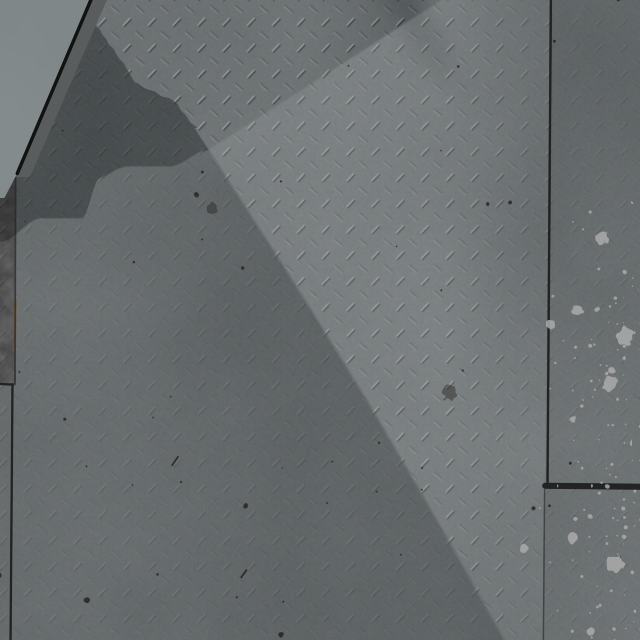
Write a three.js fragment shader that draws this texture.

```glsl
varying vec2 vUv;

float hash(vec2 p) {
  p = fract(p * vec2(123.34, 345.45));
  p += dot(p, p + 34.35);
  return fract(p.x * p.y);
}

float noise(vec2 p) {
  vec2 i = floor(p), f = fract(p);
  f = f * f * (3.0 - 2.0 * f);
  return mix(mix(hash(i), hash(i + vec2(1, 0)), f.x),
             mix(hash(i + vec2(0, 1)), hash(i + 1.0), f.x), f.y);
}

float fbm(vec2 p) {
  float sum = 0.0, amp = 0.5;
  for (int i = 0; i < 4; i++) {
    sum += amp * noise(p);
    p = p * 2.1 + 7.3;
    amp *= 0.5;
  }
  return sum;
}

float bell(float x) { return exp(-x * x); }
float ramp(float a, float b, float x) { return clamp((x - a) / (b - a), 0.0, 1.0); }
float rise(float x) { return smoothstep(-0.002, 0.002, x); }

// 1 on the left of the directed line
float side(vec2 p, vec4 line, float soft) {
  vec2 d = normalize(line.zw - line.xy), r = p - line.xy;
  return smoothstep(-soft, soft, d.x * r.y - d.y * r.x);
}

float stroke(vec2 p, vec4 line, float halfWidth) {
  vec2 d = line.zw - line.xy, r = p - line.xy;
  float dist = length(r - d * clamp(dot(r, d) / dot(d, d), 0.0, 1.0));
  return 1.0 - smoothstep(halfWidth - 0.001, halfWidth + 0.001, dist);
}

float blob(vec2 p, vec2 c, float radius) {
  float wobble = (noise(p * 160.0) - 0.5) * radius * 0.7;
  return 1.0 - smoothstep(-0.0012, 0.0012, length(p - c) - radius + wobble);
}

// Raised tread: one bright and one dark flank
float tread(vec2 p, vec2 origin, vec2 dir) {
  vec2 pitch = vec2(0.0388, 0.0405);
  vec2 c = (fract((p - origin) / pitch + 0.5) - 0.5) * pitch;
  float across = dot(c, vec2(-dir.y, dir.x));
  float body = 1.0 - smoothstep(0.006, 0.0105, abs(dot(c, dir)));
  return body * (bell(across / 0.0014 - 0.9) - bell(across / 0.0015 + 0.9));
}

// One random dot per cell, kept with the given chance
float scatter(vec2 p, float cells, float chance, float size) {
  vec2 id = floor(p * cells);
  vec2 c = (id + 0.25 + 0.5 * vec2(hash(id + 3.1), hash(id + 8.7))) / cells;
  float radius = size * (0.25 + 0.75 * pow(hash(id + 5.3), 3.0));
  return step(hash(id + 1.9), chance) * blob(p, c, radius);
}

// Brightness from light areas and cast shadows
float lighting(vec2 p, float rightPlate, out float dim, out float above) {
  float bow = 0.011 * sin(3.14159 * min(p.y / 0.766, 1.0));
  float west = side(p - vec2(bow, 0), vec4(0.788, 0, 0.326, 0.766), 0.004);
  above = side(p, vec4(0.326, 0.766, 0.69, 1), 0.003);
  float edgeX = 0.326 - 0.046 * ramp(0.766, 0.837, p.y) - 0.07 * ramp(0.837, 0.872, p.y)
    - 0.059 * ramp(0.872, 0.96, p.y) + (noise(p * 75.0) - 0.5) * 0.009 * step(0.8, p.y);
  float edgeY = 0.622 + 0.037 * smoothstep(0.0, 0.065, p.x) + 0.06 * smoothstep(0.128, 0.155, p.x)
    + 0.021 * smoothstep(0.145, 0.2, p.x) + 0.025 * smoothstep(0.265, 0.325, p.x);
  float deep = rise(edgeX - p.x) * rise(p.y - edgeY);
  float shade = max(west * rise(0.766 - p.y), rise(0.328 - p.x) * rise(edgeY - p.y));
  float lit = 0.495 - 0.065 * smoothstep(0.66, 0.86, p.x) * smoothstep(0.1, 0.75, p.y)
    - 0.03 * smoothstep(0.35, 0.0, p.y);
  float upper = 0.445 - 0.05 * smoothstep(0.45, 0.66, p.x);
  float level = mix(lit, upper, above * (1.0 - smoothstep(0.6, 0.8, p.x)));
  level -= 0.05 * bell((p.x - 1.18 + p.y * 0.55) / 0.035) * smoothstep(0.8, 1.0, p.y);
  level = mix(level, 0.425 - 0.04 * smoothstep(0.08, 0.5, p.x), shade);
  level = mix(level, 0.305, deep);
  dim = max(shade, deep);
  return mix(level, 0.385 + 0.055 * smoothstep(0.95, 0.35, p.y), rightPlate);
}

void main() {
  vec2 p = vUv;
  float dim, above, grime = fbm(p * 6.0) - 0.47;
  float rightPlate = rise(p.x - mix(0.849, 0.8607, p.y));
  float level = lighting(p, rightPlate, dim, above);

  // Tread relief
  float strength = mix(mix(0.11, 0.14, above), 0.04, dim);
  strength *= mix(1.0 - 0.5 * smoothstep(0.7, 0.86, p.x), 0.25, rightPlate);
  vec2 origin = vec2(0.4704, 0.6007);
  float relief = tread(p, origin, vec2(0.69, 0.724))
    + 0.4 * tread(p, origin + vec2(0.0194, 0.0202), vec2(-0.75, 0.66));
  level += strength * relief + 0.045 * grime + 0.018 * (noise(p * 330.0) - 0.5);
  vec3 col = level + vec3(-0.012, 0.006, 0.012);

  // Narrow strip with rust
  float strip = step(p.x, 0.0235) * step(0.4, p.y);
  col = mix(col, vec3(level * 0.75) * (0.8 + 0.5 * fbm(p * 70.0)), strip);
  float rust = stroke(p, vec4(0.0225, 0.455, 0.0235, 0.53), 0.0025) * noise(p * 120.0);
  col = mix(col, vec3(0.5, 0.33, 0.12), rust);

  // Seams between plates
  float seam = stroke(p, vec4(0.8607, 1, 0.8555, 0.245), 0.0019);
  seam = max(seam, stroke(p, vec4(0.0245, 0.73, 0.0235, 0.4), 0.0013) * 0.7);
  seam = max(seam, stroke(p, vec4(0.0195, 0.4, 0.0165, 0), 0.0018));
  seam = max(seam, stroke(p, vec4(0, 0.4, 0.021, 0.399), 0.0018));
  seam = max(seam, stroke(p, vec4(0.852, 0.241, 1, 0.2395), 0.0048));
  seam = max(seam, stroke(p, vec4(0.851, 0.24, 0.849, 0), 0.0012) * 0.6);
  col = mix(col, vec3(0.11), seam * 0.92);

  // Pale paint drips
  float density = bell((p.x - 0.955) / 0.06) * smoothstep(0.78, 0.45, p.y);
  float paint = max(scatter(p, 34.0, 0.35 * density, 0.008), scatter(p + 0.31, 75.0, 0.3 * density, 0.004));
  paint = max(paint, max(blob(p, vec2(0.94, 0.628), 0.0095), blob(p, vec2(0.902, 0.516), 0.0085)));
  paint = max(paint, max(blob(p, vec2(0.977, 0.475), 0.013), blob(p, vec2(0.952, 0.402), 0.011)));
  paint = max(paint, max(blob(p, vec2(0.962, 0.118), 0.014), blob(p, vec2(0.818, 0.143), 0.006)));
  col = mix(col, vec3(0.67), paint * 0.85);

  // Dark flecks and stains
  float fleck = scatter(p + 0.57, 29.0, 0.055, 0.0045);
  fleck = max(fleck, stroke(p, vec4(0.269, 0.273, 0.278, 0.286), 0.0014));
  fleck = max(fleck, stroke(p, vec4(0.377, 0.098, 0.385, 0.109), 0.0015));
  float stain = max(blob(p, vec2(0.703, 0.387), 0.012), blob(p, vec2(0.332, 0.675), 0.008));
  col = mix(col, vec3(0.15, 0.14, 0.13), max(fleck * 0.85, stain * 0.45));

  // Pale corner panel and its rail
  float rail = side(p, vec4(0.047, 0.724, 0.167, 1), 0.001) * step(0.724, p.y);
  col = mix(col, vec3(0.35, 0.365, 0.365), rail);
  vec4 border = vec4(0.027, 0.729, 0.142, 1);
  float panel = side(p, vec4(0.0065, 0.69, border.xy), 0.001) * side(p, border, 0.001) * step(0.69, p.y);
  col = mix(col, vec3(0.5, 0.53, 0.535) + 0.05 * (1.0 - p.y) + 0.03 * grime, panel);
  col = mix(col, vec3(0.07), stroke(p, border, 0.0027));
  gl_FragColor = vec4(col, 1.0);
}
```
